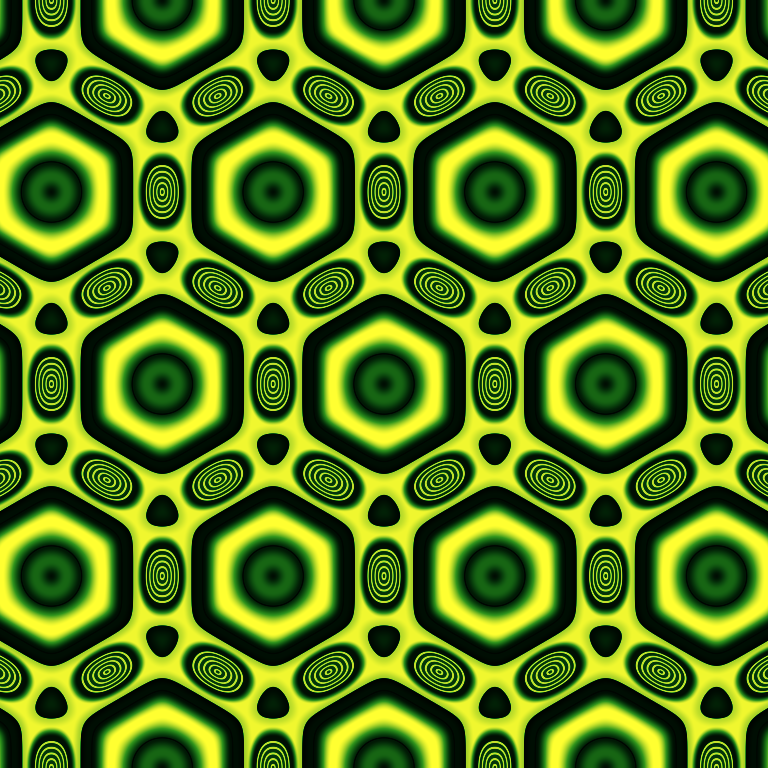
Write a Shadertoy shader that draws this pattern.

```glsl
#define ROWS 4.0              // cell rows over the canvas height
#define HEX_EDGE 0.369        // apothem of the dark hexagon, in cell widths
#define HEX_ROUND 14.0        // higher gives sharper hexagon corners
#define EYE_SIZE vec2(0.072, 0.117)
#define RING_STEP 0.22        // ring spacing inside an eye
#define RING_HALF 0.042
#define TRI_SIZE 0.066

const float SQRT3 = 1.7320508;

// Offset from the nearest centre of a triangular lattice of unit spacing
vec2 nearestCell(vec2 p) {
    vec2 period = vec2(1.0, SQRT3);
    vec2 a = mod(p, period) - 0.5 * period;
    vec2 b = mod(p - 0.5 * period, period) - 0.5 * period;
    return dot(a, a) < dot(b, b) ? a : b;
}

// Fold the six-fold symmetry into the sector from 0 to 30 degrees
vec2 foldSector(vec2 p) {
    float sector = radians(60.0);
    float angle = abs(mod(atan(p.y, p.x) + 0.5 * sector, sector) - 0.5 * sector);
    return length(p) * vec2(cos(angle), sin(angle));
}

// Circular near the centre, a rounded hexagon further out
float hexRadius(vec2 p) {
    vec3 proj = abs(vec3(p.x, dot(p, vec2(0.5, 0.5 * SQRT3)), dot(p, vec2(-0.5, 0.5 * SQRT3))));
    float top = max(max(proj.x, max(proj.y, proj.z)), 1e-4);
    vec3 powers = pow(proj / top, vec3(HEX_ROUND));
    float hexNorm = top * pow(powers.x + powers.y + powers.z, 1.0 / HEX_ROUND);
    float r = length(p);
    return mix(r, hexNorm, smoothstep(0.14, 0.31, r));
}

float triRadius(vec2 p) {
    vec3 sides = max(vec3(-p.y, dot(p, vec2(0.5 * SQRT3, 0.5)), dot(p, vec2(-0.5 * SQRT3, 0.5))), 0.0);
    return mix(length(sides), length(p), 0.5);
}

float eyeRadius(vec2 p) {
    vec2 q = pow(abs(p) / EYE_SIZE, vec2(2.3));
    return pow(q.x + q.y, 1.0 / 2.3);
}

float line(float d, float halfWidth, float px) {
    return 1.0 - smoothstep(halfWidth - 0.5 * px, halfWidth + 0.5 * px, abs(d));
}

// Glowing ring around a dim core, inside a dark hexagon
float hexTone(float h, float px) {
    float core = 0.34 * smoothstep(0.0, 0.065, h) * (1.0 - smoothstep(0.075, 0.14, h));
    float glow = smoothstep(0.122, 0.222, h) * (1.0 - smoothstep(0.24, 0.312, h));
    float tone = 0.055 + core + 0.95 * glow;
    tone *= 1.0 - 0.8 * line(h - 0.136, 0.003, px);
    tone *= 1.0 - 0.6 * line(h - 0.318, 0.003, px);
    return tone * (1.0 - 0.7 * smoothstep(0.335, 0.365, h));
}

// Concentric bright rings on a dark oval
float eyeTone(float e, float px) {
    float ground = mix(0.2, 0.06, smoothstep(0.8, 1.12, e));
    float phase = fract((e - 1.0) / RING_STEP + 0.5) - 0.5;
    float rings = line(phase * RING_STEP, RING_HALF, px);
    rings *= 1.0 - step(1.0 + 0.5 * RING_STEP, e);
    return mix(ground, 0.88, rings);
}

vec3 palette(float tone) {
    return vec3(max(0.57 * tone * tone, 1.94 * tone - 0.94), tone, 0.19 * tone);
}

void mainImage(out vec4 fragColor, in vec2 fragCoord) {
    float scale = ROWS * 0.5 * SQRT3;
    vec2 p = (fragCoord - 0.5 * iResolution.xy) / iResolution.y * scale;
    float px = scale / iResolution.y;
    vec2 q = foldSector(nearestCell(p));

    float h = hexRadius(q);
    float e = eyeRadius(q - vec2(0.5, 0.0));
    float t = triRadius(q - vec2(0.5, 0.5 / SQRT3));
    float eyePx = length(vec2(dFdx(e), dFdy(e)));

    // Bright web between the cells
    float tone = mix(0.82, 0.97, smoothstep(0.0, 0.04, h - HEX_EDGE));
    tone *= mix(0.88, 1.0, smoothstep(TRI_SIZE, TRI_SIZE + 0.045, t));

    // Eyes on the cell sides
    tone = mix(eyeTone(e, eyePx), tone, smoothstep(1.22, 1.62, e));

    // Dark triangles at the cell corners
    float triTone = mix(0.13, 0.03, smoothstep(0.0, TRI_SIZE, t));
    tone = mix(triTone, tone, smoothstep(-0.5 * px, 0.5 * px, t - TRI_SIZE));

    // Hexagons
    tone = mix(hexTone(h, px), tone, smoothstep(-0.5 * px, 0.5 * px, h - HEX_EDGE));

    fragColor = vec4(clamp(palette(tone), 0.0, 1.0), 1.0);
}
```
